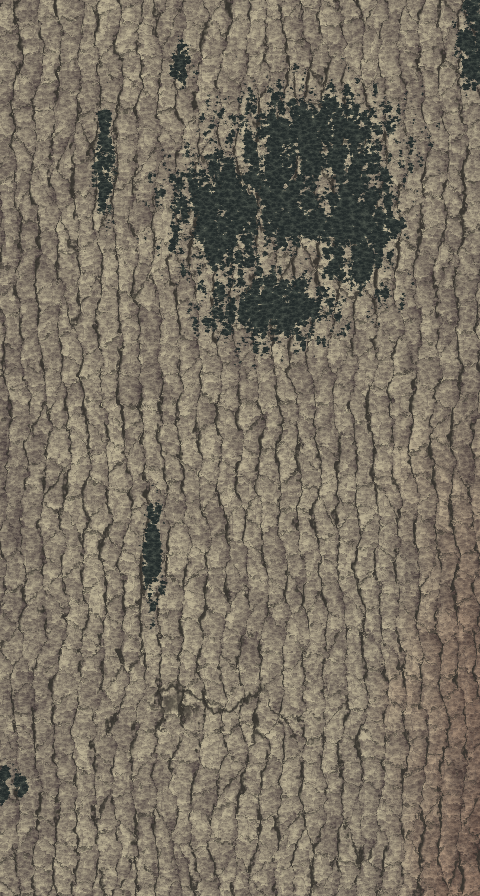
Write a Shadertoy shader that draws this texture.

```glsl
const vec3 CRACK = vec3(0.20, 0.19, 0.17);
const vec3 BARK_DARK = vec3(0.36, 0.32, 0.30);
const vec3 BARK_LIGHT = vec3(0.68, 0.64, 0.54);
const vec3 RUST = vec3(0.46, 0.34, 0.29);
const vec3 MOSS_DARK = vec3(0.13, 0.16, 0.16);
const vec3 MOSS_LIGHT = vec3(0.28, 0.31, 0.28);

// Moss lobes: centre, then radii
const vec4 LOBES[10] = vec4[10](
    vec4(0.345, 0.838, 0.066, 0.042), vec4(0.395, 0.755, 0.036, 0.064),
    vec4(0.248, 0.765, 0.042, 0.046), vec4(0.325, 0.775, 0.046, 0.040),
    vec4(0.300, 0.655, 0.048, 0.028), vec4(0.117, 0.820, 0.008, 0.040),
    vec4(0.170, 0.380, 0.008, 0.040), vec4(0.530, 0.960, 0.014, 0.040),
    vec4(0.202, 0.930, 0.008, 0.014), vec4(0.010, 0.125, 0.013, 0.012));

vec2 hash2(vec2 p) {
    vec3 q = fract(p.xyx * vec3(0.1031, 0.1030, 0.0973));
    q += dot(q, q.yzx + 33.33);
    return fract((q.xx + q.yz) * q.zy);
}

float cellular(vec2 p) {
    vec2 id = floor(p);
    float nearest = 4.0;
    for (int j = -1; j <= 1; j++)
    for (int i = -1; i <= 1; i++) {
        vec2 cell = id + vec2(i, j);
        vec2 d = cell + hash2(cell) - p;
        nearest = min(nearest, dot(d, d));
    }
    return sqrt(nearest);
}

// Layered cellular noise, centred near zero
float grain(vec2 p) {
    float sum = 0.0, weight = 0.5;
    for (int i = 0; i < 3; i++) {
        sum += weight * (cellular(p) - 0.48);
        p = p * 2.1 + 17.3;
        weight *= 0.6;
    }
    return sum;
}

// Slow sideways drift of the ridges
vec2 drift(vec2 p) {
    float x = sin(p.y * 9.0 + p.x * 7.0) * 0.006
            + sin(p.y * 31.0 + p.x * 23.0) * 0.003
            + sin(p.y * 67.0 - p.x * 41.0) * 0.002;
    float y = sin(p.x * 83.0 + p.y * 19.0) * 0.004;
    return p + vec2(x, y);
}

vec2 plateSeed(vec2 cell) {
    return cell + 0.5 + (hash2(cell) - 0.5) * vec2(0.38, 0.9)
         + vec2(0.0, 0.4 * (mod(cell.x, 2.0) - 0.5));
}

// Plates: edge distance, edge uprightness, sideways offset, random tone
vec4 plates(vec2 p, vec2 metric) {
    vec2 id = floor(p), home = id, toHome = vec2(9.0);
    for (int j = -2; j <= 2; j++)
    for (int i = -1; i <= 1; i++) {
        vec2 cell = id + vec2(i, j);
        vec2 d = (plateSeed(cell) - p) * metric;
        if (dot(d, d) < dot(toHome, toHome)) { toHome = d; home = cell; }
    }
    float edge = 9.0, upright = 0.0;
    for (int j = -2; j <= 2; j++)
    for (int i = -2; i <= 2; i++) {
        vec2 cell = home + vec2(i, j);
        if (i == 0 && j == 0) continue;
        vec2 d = (plateSeed(cell) - p) * metric;
        vec2 normal = normalize(d - toHome);
        float dist = dot(0.5 * (d + toHome), normal);
        if (dist < edge) { edge = dist; upright = abs(normal.x); }
    }
    return vec4(edge, upright, -toHome.x, hash2(home + 5.0).x);
}

float crackMask(float dist, float width, float blur) {
    return 1.0 - smoothstep(width * 0.3 - blur, width + blur, dist);
}

float mossMask(vec2 p, float rough) {
    float d = 9.0;
    for (int i = 0; i < 10; i++)
        d = min(d, length((p - LOBES[i].xy) / LOBES[i].zw) - 1.0);
    return 1.0 - smoothstep(-0.2, 0.2, max(d, -0.45) + rough);
}

void mainImage(out vec4 fragColor, in vec2 fragCoord) {
    vec2 p = fragCoord / iResolution.y;
    float pixel = 1.0 / iResolution.y;
    float rough = grain(p * vec2(75.0, 55.0));
    float fine = grain(p * vec2(140.0, 230.0) + 9.0);
    float broad = grain(p * vec2(9.0, 6.0) + 3.0);
    float streak = grain(p * vec2(52.0, 24.0) + 40.0);

    // Ridges and small flakes
    vec2 q = drift(p) + vec2(rough + 0.7 * streak, fine + streak) * 0.011;
    vec4 ridge = plates(q * vec2(45.0, 34.0), vec2(1.0, 0.6));
    vec4 flake = plates(q * vec2(75.0, 95.0) + 31.0, vec2(1.0, 0.8));

    // Surface tone, lit from the left
    float tone = 0.80 + (ridge.w - 0.5) * 0.22 + (flake.w - 0.5) * 0.36
               + fine * 1.3 + rough * 0.6 + broad * 0.4 - ridge.z * 0.3;
    tone -= 0.25 * ridge.y * (1.0 - smoothstep(0.0, 0.28, ridge.x));
    tone -= 0.16 * smoothstep(0.17, 0.28, abs(p.x - 0.26));
    vec3 color = mix(BARK_DARK, BARK_LIGHT, clamp(tone, -0.2, 1.15));

    // Reddish stain at the lower right
    float stain = smoothstep(0.40, 0.54, p.x + broad * 0.1)
                * (1.0 - smoothstep(0.15, 0.65, p.y));
    color = mix(color, RUST * (0.65 + 0.6 * tone), stain * 0.55);

    // Cracks: upright ones deep and tapering, level ones thin
    float opening = clamp(0.6 + broad + rough * 1.2 + streak * 2.6, 0.08, 1.5);
    float width = mix(0.05, 0.15, smoothstep(0.4, 0.95, ridge.y)) * opening;
    float crack = crackMask(ridge.x, width, pixel * 18.0);
    float hairline = crackMask(flake.x, 0.05, pixel * 30.0);
    color = mix(color, BARK_DARK, hairline * 0.45);
    color = mix(color, CRACK, crack * mix(0.6, 0.92, ridge.y));

    // Wavy knot scar with a dark hollow
    float scarY = 0.22 + 0.013 * cos(60.0 * (p.x - 0.195)) + rough * 0.02;
    float scar = crackMask(abs(p.y - scarY), 0.0035, pixel)
               * (1.0 - smoothstep(0.055, 0.07, abs(p.x - 0.233)));
    float hollow = length((p - vec2(0.20, 0.212)) / vec2(0.020, 0.012));
    hollow = 1.0 - smoothstep(0.2, 1.1, hollow + rough * 3.0);
    color = mix(color, CRACK, max(scar * 0.85, hollow * 0.6));

    // Ragged moss, frayed along the ridges
    float moss = mossMask(p, rough * 2.2 + streak * 2.4 + fine * 1.6 + 0.06);
    vec3 mossColor = mix(MOSS_DARK, MOSS_LIGHT, clamp(0.4 + fine * 2.2, 0.0, 1.0));
    color = mix(color, mossColor, moss * 0.95);

    fragColor = vec4(color, 1.0);
}
```
